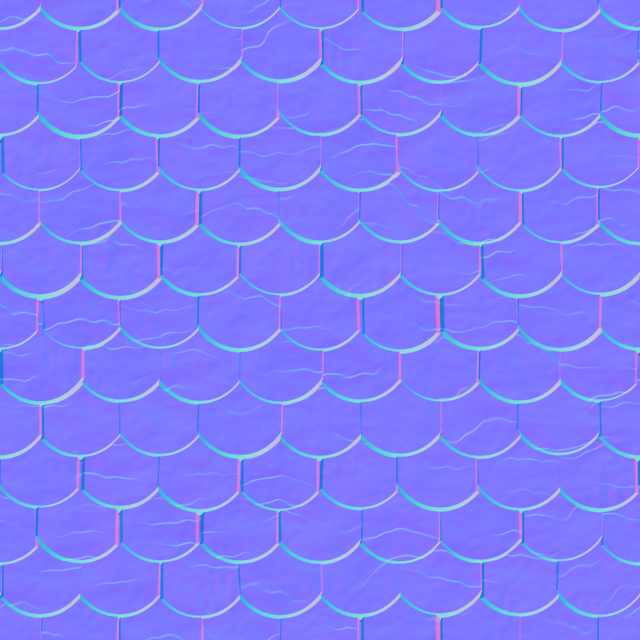
Write a three.js fragment shader that draws this texture map.

```glsl
varying vec2 vUv;

vec3 hash3(vec2 p) {
  vec3 k = vec3(dot(p, vec2(127.1, 311.7)), dot(p, vec2(269.5, 183.3)), dot(p, vec2(419.2, 371.9)));
  return fract(sin(k) * 43758.5);
}

// Gradient noise that wraps over the unit canvas
float gradientNoise(vec2 uv, vec2 cells) {
  vec2 p = uv * cells, i = floor(p), f = fract(p);
  vec2 s = f * f * f * (f * (f * 6.0 - 15.0) + 10.0);
  float sum = 0.0;
  for (int y = 0; y < 2; y++) {
    for (int x = 0; x < 2; x++) {
      vec2 corner = vec2(float(x), float(y));
      vec2 slope = hash3(mod(i + corner, cells) + cells).xy * 2.0 - 1.0;
      vec2 weight = mix(1.0 - s, s, corner);
      sum += weight.x * weight.y * dot(slope, f - corner);
    }
  }
  return sum;
}

// Signed distance to one scale, positive inside; q is in cells from its lowest point
float scaleDistance(vec2 q, vec3 rnd) {
  float u = q.x * 2.0;
  float arc = 0.32 * u * u + 0.08 * u * u * u * u;
  float steep = (0.64 * u + 0.32 * u * u * u) * 1.33;
  float bottom = (q.y - arc) / 12.0 * inversesqrt(1.0 + steep * steep);
  float x = q.x + (rnd.z - 0.5) * 0.05 * (q.y - 0.6);
  float left = (x + 0.44 + 0.09 * rnd.x) / 8.0;
  float right = (0.44 + 0.09 * rnd.y - x) / 8.0;
  float top = (1.87 - q.y) / 12.0 - 0.6 * q.x / 8.0;
  return min(min(bottom, top), min(left, right));
}

float surfaceHeight(vec2 uv) {
  vec2 p = uv * vec2(8.0, 12.0) - vec2(0.0, 0.48);

  // Slanted, broken ledges in the slate
  float ledge = uv.y * 18.0 + 1.8 * gradientNoise(uv, vec2(6.0, 5.0))
    + 0.25 * gradientNoise(uv, vec2(38.0, 30.0));
  float ledgeHeight = 0.0013 * smoothstep(-0.12, 0.3, gradientNoise(uv, vec2(9.0, 11.0)));

  // Overlapping scales: the highest surface wins
  float height = -0.02;
  for (int j = -1; j <= 1; j++) {
    float row = floor(p.y) + float(j);
    float shift = 0.5 - 0.5 * mod(row, 2.0);
    for (int i = 0; i < 2; i++) {
      float column = floor(p.x - shift) + float(i);
      vec2 id = mod(vec2(column, row), vec2(8.0, 12.0));
      vec3 rnd = hash3(id + 3.0), lift = hash3(id + 57.0);
      vec2 q = p - vec2(column + shift, row + (lift.y - 0.5) * 0.07);
      float f = fract(ledge + rnd.z);
      float top = 0.003 * lift.x - 0.06 * q.y / 12.0 + (lift.z - 0.5) * 0.04 * q.x / 8.0;
      top += ledgeHeight * (smoothstep(0.0, 0.07, f) - f);
      height = max(height, top + 1.15 * min(0.0, scaleDistance(q, rnd)));
    }
  }

  // Soft dents, fine grain and upright streaks
  height += 0.0011 * gradientNoise(uv, vec2(20.0, 29.0));
  height += 0.0004 * gradientNoise(uv, vec2(61.0, 73.0));
  height += 0.0009 * gradientNoise(uv, vec2(70.0, 22.0))
    * smoothstep(0.1, 0.4, gradientNoise(uv, vec2(10.0, 8.0)));
  return height;
}

void main() {
  vec2 e = vec2(0.0012, 0.0);
  float dx = (surfaceHeight(vUv + e.xy) - surfaceHeight(vUv - e.xy)) / (2.0 * e.x);
  float dy = (surfaceHeight(vUv + e.yx) - surfaceHeight(vUv - e.yx)) / (2.0 * e.x);
  // Normal with green pointing down the canvas
  vec3 normal = normalize(vec3(-dx, dy, 1.0));
  gl_FragColor = vec4(normal * 0.5 + 0.5, 1.0);
}
```
